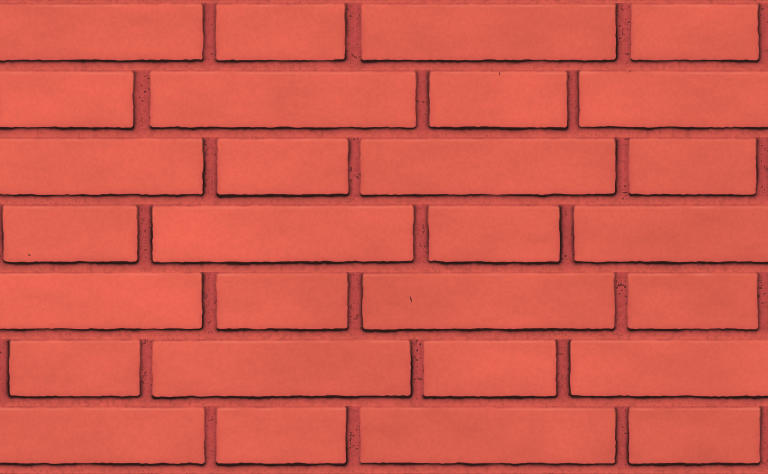
This texture is drawn by a Shadertoy shader. Its source:

```glsl
// Painted coral brick wall: alternating long and short bricks with shadowed joints.

const vec3 PAINT  = vec3(0.876, 0.382, 0.312);
const vec3 LIGHT  = vec3(0.930, 0.475, 0.400);
const vec3 BED    = vec3(0.825, 0.335, 0.303);
const vec3 MORTAR = vec3(0.755, 0.295, 0.280);
const vec3 SHADOW = vec3(0.165, 0.090, 0.085);

// Lengths as fractions of the canvas height
const float ROW_PITCH  = 0.1418;
const float SHORT_SPAN = 0.303;
const float LONG_SPAN  = 0.566;
const float PERIOD     = SHORT_SPAN + LONG_SPAN;
const float JOINT      = 0.031;
const float HALF_RISE  = 0.059;
const float CORNER     = 0.006;
const float BOND_AXIS  = 0.595;

float hash(vec2 p) {
    vec3 v = fract(p.xyx * vec3(0.1031, 0.1030, 0.0973));
    v += dot(v, v.yzx + 33.33);
    return fract((v.x + v.y) * v.z);
}

float noise(vec2 p) {
    vec2 i = floor(p), f = fract(p);
    f = f * f * (3.0 - 2.0 * f);
    return mix(mix(hash(i), hash(i + vec2(1, 0)), f.x),
               mix(hash(i + vec2(0, 1)), hash(i + vec2(1, 1)), f.x), f.y);
}

float fbm(vec2 p) {
    float sum = 0.0, gain = 0.5;
    for (int i = 0; i < 4; i++) {
        sum += gain * noise(p);
        p = p * 2.03 + 17.0;
        gain *= 0.5;
    }
    return sum;
}

// Position relative to the brick centre; also returns its half size and id
vec2 brickCell(vec2 p, out vec2 halfSize, out vec2 id) {
    float down = 1.0 - p.y - 0.006;
    float row = floor(down / ROW_PITCH);
    float odd = mod(row, 2.0);
    // Odd rows are laid a little wider, most of all near the top
    float stretch = 1.0 + odd * (0.06 - 0.01 * row);
    float x = (p.x - BOND_AXIS) / stretch + BOND_AXIS - 0.443 + 0.5 * PERIOD * odd;
    float column = floor(x / PERIOD);
    x -= column * PERIOD;
    float isLong = step(SHORT_SPAN, x);
    float span = mix(SHORT_SPAN, LONG_SPAN, isLong);
    id = vec2(2.0 * column + isLong, row) + 40.0;
    halfSize = vec2(0.5 * (span * stretch - JOINT), HALF_RISE);
    return vec2((x - isLong * SHORT_SPAN - 0.5 * span) * stretch,
                row * ROW_PITCH + 0.0615 - down);
}

// Sparse, thin dents in the paint
float dents(vec2 p) {
    vec2 cell = floor(p / 0.1);
    vec2 q = p - (cell + 0.3 + 0.4 * vec2(hash(cell), hash(cell + 7.0))) * 0.1;
    float angle = 3.0 * hash(cell + 13.0);
    q = mat2(cos(angle), -sin(angle), sin(angle), cos(angle)) * q;
    float size = length(q / vec2(0.003 + 0.009 * hash(cell + 19.0), 0.0016));
    return step(0.96, hash(cell + 29.0)) * (1.0 - smoothstep(0.4, 1.3, size));
}

vec3 paintColor(vec2 p, vec2 q, vec2 halfSize, float d, vec2 id) {
    vec3 c = PAINT * (0.98 + 0.04 * hash(id + 3.0));
    c *= 0.925 + 0.09 * fbm(p * vec2(10.0, 22.0)) + 0.07 * noise(p * 2.7);
    c *= 0.98 + 0.04 * noise(p * 190.0);
    // Lit top lip, darker lower and side rims
    float lip = exp(-pow((halfSize.y - q.y - 0.004) / 0.0025, 2.0));
    c = mix(c, LIGHT, 0.7 * lip * noise(p * vec2(25.0, 8.0)));
    float rim = exp(d / 0.006) * (1.0 - smoothstep(0.0, 0.05, q.y));
    c = mix(c, MORTAR, 0.6 * rim);
    return mix(c, SHADOW, 0.6 * dents(p));
}

vec3 jointColor(vec2 p, vec2 q, vec2 normal, float d, vec2 id) {
    // Rough upright joints; bed joints brighten toward the brick below
    float upright = normal.x * normal.x;
    float grain = fbm(p * 150.0);
    vec3 bed = mix(BED, PAINT, 0.7 * smoothstep(0.006, 0.022, d));
    vec3 c = mix(bed, MORTAR, upright);
    c *= 0.85 + 0.32 * grain;
    float pits = smoothstep(0.52, 0.75, grain) * noise(p * 35.0);
    c = mix(c, SHADOW, pits * mix(0.25, 0.7, upright));

    // Shadow weight depends on which side of the brick casts it
    float left = hash(id + 5.0), right = hash(id + 11.0);
    float side = q.x > 0.0 ? 0.4 + 0.45 * right : 0.1 + 0.9 * left * left;
    float vertical = q.y > 0.0 ? 0.08 : 0.85 + 0.45 * hash(id + 17.0);
    float weight = mix(vertical, side, upright);
    weight *= 0.6 + 0.75 * noise(p * 22.0);
    float core = exp(-pow(d / 0.0052, 2.0));
    float soft = 0.36 * exp(-d / 0.010);
    return mix(c, SHADOW, clamp(weight * (core + soft), 0.0, 0.97));
}

void mainImage(out vec4 fragColor, in vec2 fragCoord) {
    vec2 p = fragCoord / iResolution.y;
    float pixel = 1.0 / iResolution.y;
    vec2 halfSize, id;
    vec2 q = brickCell(p, halfSize, id);

    // Each brick is slightly shifted, tilted and resized
    q.x += 0.005 * (hash(id) - 0.5);
    q.y += 0.008 * (hash(id + 23.0) - 0.5) * q.x;
    halfSize.x += 0.005 * (hash(id + 31.0) - 0.5);

    // Rounded box with a lightly worn outline
    vec2 e = abs(q) - halfSize + CORNER;
    vec2 outer = max(e, 0.0);
    float d = length(outer) + min(max(e.x, e.y), 0.0) - CORNER;
    d += 0.0025 * (noise(p * 35.0) - 0.5) + 0.0016 * (noise(p * 120.0) - 0.5);
    vec2 normal = outer / max(length(outer), 0.0001);

    vec3 joint = jointColor(p, q, normal, max(d, 0.0), id);
    vec3 paint = paintColor(p, q, halfSize, min(d, 0.0), id);
    // Thick paint blurs the upper edges
    float blur = 0.7 * pixel + 0.0015 * smoothstep(0.0, 0.05, q.y);
    float cover = 1.0 - smoothstep(-blur, blur, d);
    fragColor = vec4(mix(joint, paint, cover), 1.0);
}
```
